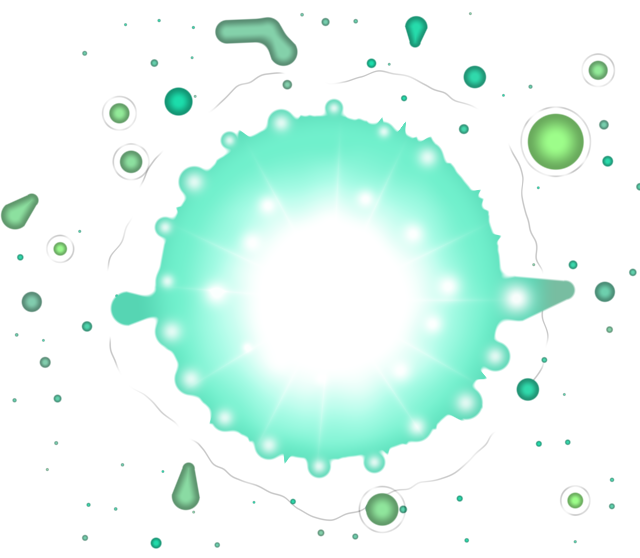
A WebGL 2 fragment shader for this background:

```glsl
#version 300 es
precision highp float;

uniform vec2 u_resolution;
out vec4 fragColor;

const vec3 TEAL = vec3(0.10, 0.80, 0.62);
const vec3 MINT = vec3(0.44, 0.94, 0.80);
const vec3 PALE = vec3(0.68, 0.99, 0.91);
const vec3 LIME = vec3(0.57, 0.92, 0.50);
const vec3 SAGE = vec3(0.47, 0.74, 0.63);

float hash(vec2 p) {
    return fract(sin(dot(p, vec2(127.1, 311.7))) * 43758.5);
}

float noise(vec2 p) {
    vec2 i = floor(p), f = fract(p);
    f = f * f * (3.0 - 2.0 * f);
    return mix(mix(hash(i), hash(i + vec2(1, 0)), f.x),
               mix(hash(i + vec2(0, 1)), hash(i + 1.0), f.x), f.y);
}

float smoothMin(float a, float b, float k) {
    float h = max(k - abs(a - b), 0.0) / k;
    return min(a, b) - h * h * k * 0.25;
}

// Capsule whose radius changes from one end to the other
float taper(vec2 p, vec2 a, vec2 b, float ra, float rb) {
    vec2 ab = b - a;
    float t = clamp(dot(p - a, ab) / dot(ab, ab), 0.0, 1.0);
    return length(p - a - ab * t) - mix(ra, rb, t);
}

vec2 polar(float angle, float radius) {
    return radius * vec2(cos(angle), sin(angle));
}

// Lays a shaded droplet over the colour below it
void paintDrop(inout vec3 col, float d, float size, float tint, float aa) {
    vec3 base = tint < 0.5 ? mix(TEAL, SAGE, tint * 2.0) : mix(SAGE, LIME, tint * 2.0 - 1.0);
    float depth = smoothstep(0.0, 0.8, -d / size);
    col = mix(col, base * mix(0.72, 1.08, depth), smoothstep(aa, -aa, d));
}

void main() {
    vec2 p = gl_FragCoord.xy / u_resolution.y;
    float aa = 1.0 / u_resolution.y;
    vec2 center = vec2(0.592, 0.484), core = vec2(0.595, 0.462);
    vec2 q = p - center;
    float r = length(q);
    vec2 dir = q / max(r, 0.001);
    vec3 col = vec3(1.0);

    // Broken hairline around the splash
    float wobble = 0.385 + 0.05 * (noise(dir * 3.0) - 0.5) + 0.012 * noise(dir * 14.0);
    float broken = smoothstep(0.4, 0.7, noise(dir * 7.0 + 4.0));
    col -= 0.22 * broken * smoothstep(1.5 * aa, 0.0, abs(r - wobble));

    // Small scattered droplets
    vec2 cell = floor(p / 0.062);
    float pick = hash(cell + 3.0), size = mix(0.002, 0.010, pow(hash(cell + 9.0), 2.0));
    vec2 spot = (cell + 0.25 + 0.5 * vec2(hash(cell), hash(cell + 17.0))) * 0.062;
    float reach = length(spot - center);
    if (pick < 0.42 && reach > 0.35 && reach < 0.64)
        paintDrop(col, length(p - spot) - size, size, hash(cell + 31.0) * 0.6, aa);

    // Larger satellites: position, radius, tint
    vec4 drops[12] = vec4[12](
        vec4(0.996, 0.746, 0.050, 1.0), vec4(0.685, 0.087, 0.029, 0.75),
        vec4(0.320, 0.818, 0.025, 0.0), vec4(0.235, 0.710, 0.020, 0.7),
        vec4(0.851, 0.862, 0.020, 0.1), vec4(0.214, 0.797, 0.018, 0.8),
        vec4(1.072, 0.874, 0.017, 0.8), vec4(1.084, 0.477, 0.018, 0.4),
        vec4(0.057, 0.459, 0.018, 0.5), vec4(0.108, 0.554, 0.012, 0.95),
        vec4(1.031, 0.103, 0.014, 1.0), vec4(0.946, 0.302, 0.020, 0.1));
    for (int i = 0; i < 12; i++) {
        vec4 s = drops[i];
        vec2 away = p - s.xy;
        float d = length(away) - s.z;
        float halo = smoothstep(1.6 * aa, 0.0, abs(d - 0.012));
        col -= 0.25 * halo * step(0.6, s.w) * noise(away * 60.0 + float(i));
        paintDrop(col, d, s.z, s.w, aa);
    }

    // Stretched droplets
    float bar = taper(p, vec2(0.407, 0.943), vec2(0.478, 0.946), 0.021, 0.021);
    bar = smoothMin(bar, taper(p, vec2(0.485, 0.945), vec2(0.508, 0.907), 0.015, 0.025), 0.02);
    paintDrop(col, bar, 0.022, 0.55, aa);
    paintDrop(col, taper(p, vec2(0.027, 0.614), vec2(0.057, 0.641), 0.025, 0.012), 0.024, 0.7, aa);
    paintDrop(col, taper(p, vec2(0.333, 0.111), vec2(0.338, 0.160), 0.025, 0.011), 0.024, 0.65, aa);
    paintDrop(col, taper(p, vec2(0.746, 0.951), vec2(0.744, 0.925), 0.020, 0.010), 0.020, 0.05, aa);

    // Splash body with a ragged rim and two arms
    float spikes = 0.028 * pow(noise(dir * 24.0), 5.0) * (1.0 + dir.x * 0.5);
    float body = r - 0.306 - spikes - 0.008 * (noise(dir * 5.0) - 0.5);
    float rightArm = taper(p, vec2(0.930, 0.465), vec2(1.013, 0.480), 0.040, 0.017);
    float leftArm = taper(p, vec2(0.229, 0.447), vec2(0.280, 0.450), 0.030, 0.014);
    body = smoothMin(body, min(rightArm, leftArm), 0.03);

    // Rim bubbles
    float shine = exp(-dot(p - vec2(0.926, 0.465), p - vec2(0.926, 0.465)) / 0.0007);
    for (int i = 0; i < 17; i++) {
        float k = float(i), h = hash(vec2(k, 5.0));
        vec2 away = q - polar(0.93 + k * 0.31, 0.288 + 0.035 * hash(vec2(k, 2.0)));
        float radius = mix(0.015, 0.030, h);
        body = smoothMin(body, length(away) - radius, 0.012);
        shine += 0.8 * exp(-dot(away, away) / (radius * radius * 0.4));
    }

    // Radial glow, from a white heart to a teal edge
    vec2 c = p - core;
    float glow = length(c) + 0.018 * (noise(c * 18.0) - 0.5);
    vec3 splash = mix(vec3(1.0), PALE, smoothstep(0.125, 0.225, glow));
    splash = mix(splash, MINT, smoothstep(0.19, 0.29, glow));
    splash = mix(splash, vec3(0.28, 0.78, 0.65), 0.65 * smoothstep(0.27, 0.35, r));
    splash = mix(splash, SAGE, smoothstep(0.94, 1.0, p.x));

    // Light streaks and soft spots around the heart
    for (int i = 0; i < 12; i++) {
        float k = float(i);
        vec2 ray = polar(k * 0.5236 + 0.09 * sin(k * 4.0), 1.0);
        float along = dot(c, ray), across = abs(c.x * ray.y - c.y * ray.x);
        shine += 0.5 * exp(-across / 0.005) * smoothstep(0.05, 0.12, along) * smoothstep(0.34, 0.12, along);
        vec2 away = c - polar(k * 2.4 + 1.25, 0.13 + 0.09 * hash(vec2(k, 8.0)));
        shine += exp(-dot(away, away) / mix(0.00008, 0.0005, hash(vec2(k, 6.0))));
    }
    splash = mix(splash, vec3(1.0), clamp(shine, 0.0, 0.95));
    col = mix(col, splash, smoothstep(1.5 * aa, -1.5 * aa, body));

    fragColor = vec4(clamp(col, 0.0, 1.0), 1.0);
}
```
